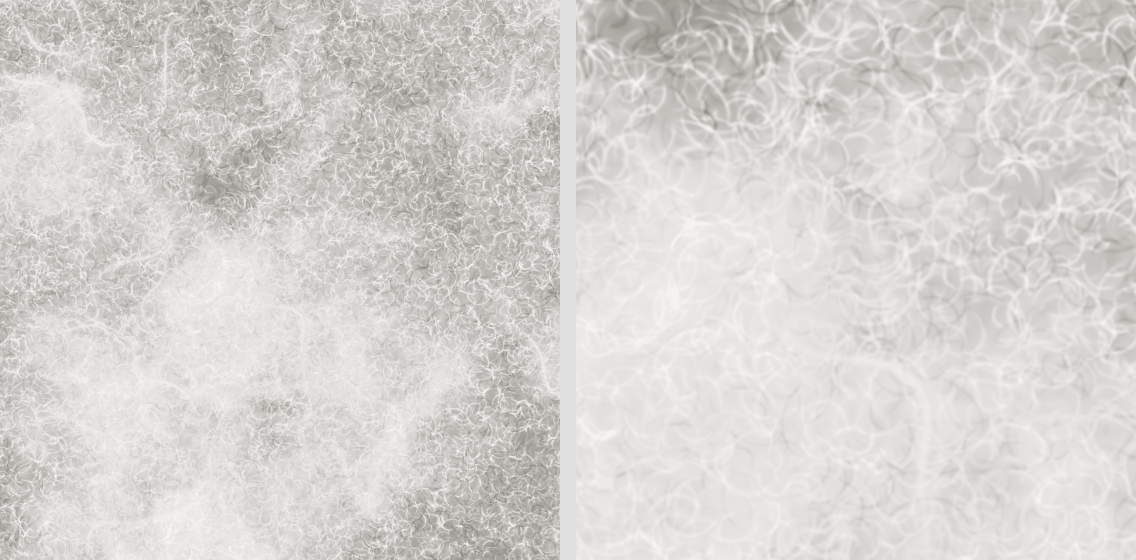
Left, the full canvas; right, a detail of the centre.
Write a Shadertoy shader that draws this texture.

```glsl
// Pale wool fleece: soft cloudy tufts carrying a dense mat of fine curled hairs.
// Hairs are tapered arcs scattered on jittered grids; the long loose threads
// are walked segment by segment with a smoothly changing heading.

const vec3  SHADOW_COLOR = vec3(0.640, 0.630, 0.605);
const vec3  WOOL_COLOR   = vec3(0.930, 0.925, 0.918);
const float BASE_LEVEL     = 0.55;
const float CLOUD_SCALE    = 4.4;
const float CLOUD_CONTRAST = 1.55;
const float PUFF_SCALE     = 9.0;
const float PUFF_LIGHT     = 0.22;
const float HIGHLIGHT_KNEE = 0.84;
const int   HAIR_LAYERS    = 8;
const float HAIR_WIDTH     = 0.0013;
const float HAIR_CONTRAST  = 0.35;
const float HAIR_MEAN      = 0.32;
const float DARK_SHARE     = 0.3;
const float WISP_WIDTH     = 0.0045;
const float WISP_LIGHT     = 0.14;
const float GRAIN_CONTRAST = 0.22;
const int   THREADS        = 20;
const int   THREAD_STEPS   = 30;
const float THREAD_STEP    = 0.012;
const float THREAD_WIDTH   = 0.0028;
const float HALO_WIDTH     = 0.010;
const float TAU = 6.2831853;

vec4 hash4(vec2 p) {
    vec4 q = fract(p.xyxy * vec4(0.1031, 0.1030, 0.0973, 0.1099));
    q += dot(q, q.wzxy + 33.33);
    return fract((q.xxyz + q.yzzw) * q.zywx);
}

float noise(vec2 p) {
    vec2 cell = floor(p), f = fract(p);
    f = f * f * (3.0 - 2.0 * f);
    float low  = mix(hash4(cell).x, hash4(cell + vec2(1, 0)).x, f.x);
    float high = mix(hash4(cell + vec2(0, 1)).x, hash4(cell + vec2(1, 1)).x, f.x);
    return mix(low, high, f.y);
}

float fbm(vec2 p) {
    float sum = 0.0, amplitude = 0.5;
    for (int i = 0; i < 5; i++) {
        sum += amplitude * noise(p);
        p = mat2(1.6, 1.2, -1.2, 1.6) * p + 17.3;
        amplitude *= 0.5;
    }
    return sum / 0.96875;
}

float softLine(float d, float width) {
    return exp(-d * d / (width * width));
}

// One layer of tapered arcs, one per grid cell; a share of them is dark.
float hairLayer(vec2 p, float frequency, float width, float seed, float darkShare) {
    vec2 g = p * frequency + seed * 3.71;
    vec2 cell = floor(g);
    float sum = 0.0;
    for (int y = -1; y <= 1; y++)
    for (int x = -1; x <= 1; x++) {
        vec2 id = cell + vec2(x, y);
        vec4 h = hash4(id + seed * 61.0);
        vec2 q = g - id - h.xy;
        float r = length(q) + 1e-4;
        float radius = mix(0.3, 0.92, h.w);
        float facing = dot(q / r, vec2(cos(h.z * TAU), sin(h.z * TAU)));
        float taper = smoothstep(0.3, 0.75, facing);
        float strength = mix(0.25, 1.0, fract(h.w * 7.3));
        strength *= fract(h.z * 13.7) < darkShare ? -0.7 : 1.0;
        sum += strength * taper * softLine((r - radius) / frequency, width);
    }
    return sum;
}

float segmentDistance(vec2 p, vec2 a, vec2 b) {
    vec2 ap = p - a, ab = b - a;
    return length(ap - ab * clamp(dot(ap, ab) / dot(ab, ab), 0.0, 1.0));
}

// Long wandering thread with a bright core, fuzzy halo and fading ends.
float thread(vec2 p, float id, float width) {
    vec4 h = hash4(vec2(id, 5.0)), k = hash4(vec2(id, 23.0));
    vec2 a = h.xy * 1.2 - 0.1;
    float reach = float(THREAD_STEPS) * THREAD_STEP + 0.03;
    if (distance(p, a) > reach) return 0.0;
    float heading = h.z * TAU, mask = 0.0;
    for (int i = 0; i < THREAD_STEPS; i++) {
        float s = float(i) / float(THREAD_STEPS);
        heading += 0.22 * sin(s * mix(5.0, 14.0, k.x) + k.y * TAU)
                 + 0.14 * sin(s * 23.0 + k.z * TAU) + 0.24 * (k.w - 0.5);
        vec2 b = a + THREAD_STEP * vec2(cos(heading), sin(heading));
        float d = segmentDistance(p, a, b);
        float fade = smoothstep(0.0, 0.15, s) * smoothstep(1.0, 0.75, s);
        fade *= 0.75 + 0.25 * sin(s * 11.0 + h.w * TAU);
        mask = max(mask, fade * (0.75 * softLine(d, width) + 0.25 * softLine(d, HALO_WIDTH)));
        a = b;
    }
    return mask * mix(0.4, 1.0, h.w);
}

void mainImage(out vec4 fragColor, in vec2 fragCoord) {
    vec2 p = fragCoord / iResolution.y;
    float pixel = 1.0 / iResolution.y;

    // Cloudy tufts and brighter puffs
    vec2 drift = vec2(fbm(p * 5.0 + 40.0), fbm(p * 5.0 + 71.0)) - 0.5;
    float cloud = fbm(p * CLOUD_SCALE + drift * 1.1 + 9.0);
    float puff = smoothstep(0.52, 0.78, fbm(p * PUFF_SCALE + drift * 1.6 + 120.0));
    float tone = BASE_LEVEL + CLOUD_CONTRAST * (cloud - 0.5) + PUFF_LIGHT * puff;

    // Matted fine hairs, partly veiled where the wool is thick
    vec2 wiggle = vec2(noise(p * 34.0 + 3.0), noise(p * 34.0 + 57.0)) - 0.5;
    vec2 q = p + 0.007 * wiggle;
    float hairs = 0.0;
    for (int i = 0; i < HAIR_LAYERS; i++) {
        float layer = float(i);
        hairs += hairLayer(q, 27.0 + 5.0 * layer, max(HAIR_WIDTH, 0.6 * pixel), layer + 1.0, DARK_SHARE);
    }
    float veil = mix(1.25, 0.55, smoothstep(0.4, 0.85, tone));
    tone += HAIR_CONTRAST * veil * (hairs - HAIR_MEAN);
    tone += GRAIN_CONTRAST * veil * (noise(q * 130.0) - 0.5);

    // Broad faint wisps
    tone += WISP_LIGHT * (hairLayer(q, 8.0, WISP_WIDTH, 21.0, 0.0) + hairLayer(q, 12.0, WISP_WIDTH, 22.0, 0.0));
    tone -= 0.5 * max(tone - HIGHLIGHT_KNEE, 0.0);

    // Loose threads lying on top
    float loose = 0.0;
    for (int i = 0; i < THREADS; i++)
        loose = max(loose, thread(p + 0.004 * wiggle, float(i) + 1.0, max(THREAD_WIDTH, pixel)));
    tone = mix(tone, 1.04, loose);

    fragColor = vec4(mix(SHADOW_COLOR, WOOL_COLOR, clamp(tone, -0.2, 1.1)), 1.0);
}
```
